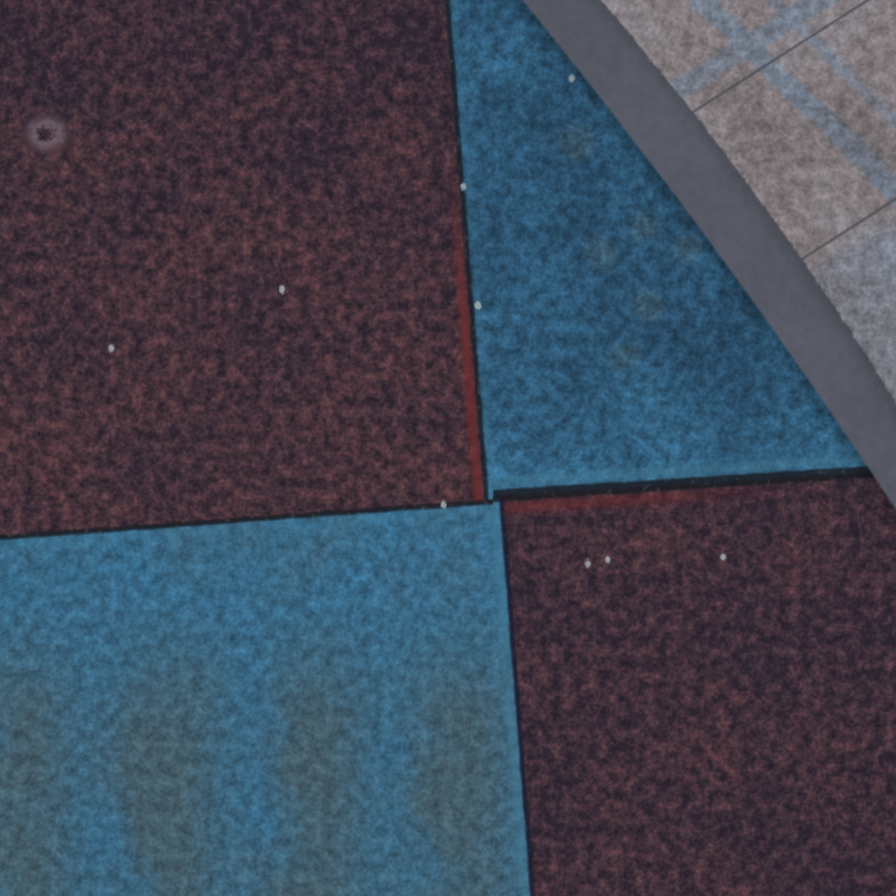
Write a WebGL 2 fragment shader that draws this texture.

```glsl
#version 300 es
precision highp float;
// Worn rubber floor tiles in a red and blue checker, crossed by a grey kerb
// with stone pavers behind it. Seams are signed distances to sloping lines;
// gradient noise gives the grain, stains and crumbs.
uniform vec2 u_resolution;
out vec4 fragColor;

const vec3 RED_DARK = vec3(.215, .170, .215);
const vec3 RED_WARM = vec3(.300, .208, .232);
const vec3 BLUE_DEEP = vec3(.160, .285, .385);
const vec3 BLUE_CLEAR = vec3(.215, .410, .535);
const vec3 BLUE_STAIN = vec3(.265, .360, .405);
const vec3 SEAM = vec3(.105, .115, .140);
const vec3 RED_RIM = vec3(.440, .175, .175);
const vec3 BLUE_RIM = vec3(.270, .480, .580);
const vec3 KERB = vec3(.335, .345, .385);
const vec3 PAVER = vec3(.500, .470, .480);
const vec3 PAVER_BLUE = vec3(.435, .470, .525);
const vec3 CHALK = vec3(.640, .680, .700);
const float SOFT = .0022;      // half width of softened edges
const float GRAIN = .26;       // strength of the rubber grain
const float STRIPE_GAP = .163; // spacing of the stains on the lower tile

const vec2 SPOTS[6] = vec2[6](vec2(.716, .748), vec2(.645, .842), vec2(.723, .660),
                              vec2(.696, .602), vec2(.768, .720), vec2(.671, .718));
const vec2 FLECKS[9] = vec2[9](vec2(.315, .677), vec2(.124, .611), vec2(.517, .792),
                               vec2(.533, .659), vec2(.495, .437), vec2(.678, .376),
                               vec2(.656, .371), vec2(.807, .378), vec2(.638, .913));

vec2 hashGradient(vec2 cell) {
    vec3 q = fract(cell.xyx * vec3(.1031, .1030, .0973));
    q += dot(q, q.yzx + 33.33);
    float angle = 6.28318 * fract((q.x + q.y) * q.z);
    return vec2(cos(angle), sin(angle));
}

float gradientNoise(vec2 p) {
    vec2 i = floor(p), f = fract(p);
    vec2 w = f * f * f * (f * (f * 6. - 15.) + 10.);
    vec2 e = vec2(0, 1);
    float low = mix(dot(hashGradient(i), f), dot(hashGradient(i + e.yx), f - e.yx), w.x);
    float high = mix(dot(hashGradient(i + e), f - e), dot(hashGradient(i + 1.), f - 1.), w.x);
    return mix(low, high, w.y);
}

float fbm(vec2 p) {
    float sum = 0., gain = 1.;
    for (int i = 0; i < 4; i++) {
        sum += gain * gradientNoise(p);
        p = mat2(1.6, 1.2, -1.2, 1.6) * p + 7.3;
        gain *= .55;
    }
    return sum;
}

float edge(float d) { return smoothstep(-SOFT, SOFT, d); }
float band(float d, float halfWidth) { return 1. - smoothstep(halfWidth - SOFT, halfWidth + SOFT, abs(d)); }
float glow(float d, float size) { return exp(-d * d / (size * size)); }

// Floor: four tiles meeting near the centre
vec3 floorTiles(vec2 p, float grain, float cloud) {
    float wobble = .0012 * gradientNoise(p * 45.);
    float h = p.y - mix(.400 + .073 * p.x, .447 + .064 * (p.x - .56), step(.55, p.x)) + wobble;
    float north = edge(h);
    float v = p.x - mix(.559 - .079 * (p.y - .44), .5415 - .078 * (p.y - .447), north) + wobble;
    float east = edge(v);
    float blueMask = mix(1. - east, east, north);

    // Red rubber, warmer towards the seams
    float warmth = .62 + .6 * cloud + 1.0 * grain - .35 * smoothstep(.55, 1., p.y) - .3 * east;
    vec3 red = mix(RED_DARK, RED_WARM, clamp(warmth, -.2, 1.4));

    // Deep blue tile with pale round scuffs
    float clearRim = glow(h, .09) + .35 * glow(v, .06);
    vec3 deep = mix(BLUE_DEEP, BLUE_CLEAR, clamp(.22 + .55 * clearRim + .55 * cloud, 0., 1.));
    for (int i = 0; i < 6; i++)
        deep = mix(deep, BLUE_STAIN, .5 * (1. - smoothstep(.010, .024, length(p - SPOTS[i]) + .012 * cloud)));

    // Clear blue tile with broad vertical stains
    float stripes = .5 + .5 * cos(6.28318 * (p.x - .025 + .03 * cloud) / STRIPE_GAP);
    float stain = (1. - smoothstep(.17, .34, p.y + .08 * cloud)) * (.25 + .65 * stripes) + .4 * cloud;
    vec3 clear = mix(BLUE_CLEAR, BLUE_STAIN, clamp(stain + .12, 0., 1.));
    vec3 col = mix(red, mix(clear, deep, north), blueMask);
    col *= 1. + GRAIN * grain * mix(1., 1.25, north * east);

    // Coloured rims beside the seams
    float northRim = north * glow(v + .008, .006) * (1. - smoothstep(.62, .86, p.y));
    float southRim = (1. - north) * east * glow(h + .014, .008) * (1. - smoothstep(.65, .95, p.x));
    col = mix(col, RED_RIM, .75 * northRim + .5 * southRim);
    float blueRim = north * east * max(glow(h - .014, .007), .5 * glow(v - .009, .004))
                  + (1. - north) * (1. - east) * max(glow(v + .008, .006), .5 * glow(h + .009, .006));
    col = mix(col, BLUE_RIM, .5 * blueRim);

    // Dark gaps, broad on the right, with crumbs along them
    float gapWidth = mix(.0028, .0065, step(.55, p.x));
    float crumbs = smoothstep(.15, .5, gradientNoise(p * 130.));
    vec3 gap = mix(SEAM, vec3(.25, .26, .25), .6 * crumbs);
    col = mix(col, mix(gap, vec3(.10, .12, .23), .6 * (1. - north)), .85 * band(v - .001, .0026));
    return mix(col, gap, .85 * band(h, gapWidth));
}

// Pavers: slanted joints, mottled stone and bluish worn bands
vec3 pavers(vec2 p, float grain, float cloud) {
    float across = p.y - .64 * p.x;
    float joint = min(abs(across - .380), abs(across - .138));
    float worn = band(p.x + p.y - 1.785 + .01 * cloud, .016) + .7 * band(p.x + p.y - 1.863, .009)
               + .8 * band(across - .415, .014) + (1. - smoothstep(.10, .14, across)) * .6;
    vec3 col = mix(PAVER, PAVER_BLUE, clamp(worn + .4 * cloud, 0., 1.));
    col *= 1. + .22 * grain + .16 * cloud;
    return mix(col, vec3(.29, .29, .32), .8 * band(joint, .0016));
}

void main() {
    vec2 p = gl_FragCoord.xy / u_resolution;
    float grain = fbm(p * 75.) + .5 * gradientNoise(p * 210.);
    float cloud = fbm(p * 9. + 3.);
    vec3 col = floorTiles(p, grain, cloud);

    // Chalky ring and small flecks on the rubber
    vec2 ring = (p - vec2(.052, .851)) * vec2(1., 1.15);
    float ringShape = glow(length(ring) - .014 + .008 * grain, .007);
    col = mix(col, vec3(.48, .43, .46), .65 * ringShape);
    for (int i = 0; i < 9; i++) {
        float d = length((p - FLECKS[i]) * vec2(1., .75)) + .002 * grain;
        col = mix(col, CHALK, .85 * (1. - smoothstep(.0015, .0050, d)));
    }

    // Bowed kerb over the tiles, then the pavers behind it
    float t = (1. - p.y) / .569, s = (1. - p.y) / .449;
    float outer = (p.x - mix(.583, 1., t) - .045 * t * (1. - t)) * .8;
    float inner = (p.x - mix(.671, 1., s) - .053 * s * (1. - s)) * .8;
    col *= 1. - .22 * glow(min(outer, 0.), .012);
    vec3 kerb = KERB * (1. + .05 * grain + .06 * cloud - .12 * glow(inner, .012));
    col = mix(col, kerb, edge(outer));
    col = mix(col, pavers(p, grain, cloud), edge(inner + .0015 * grain));
    fragColor = vec4(clamp(col, 0., 1.), 1.);
}
```
